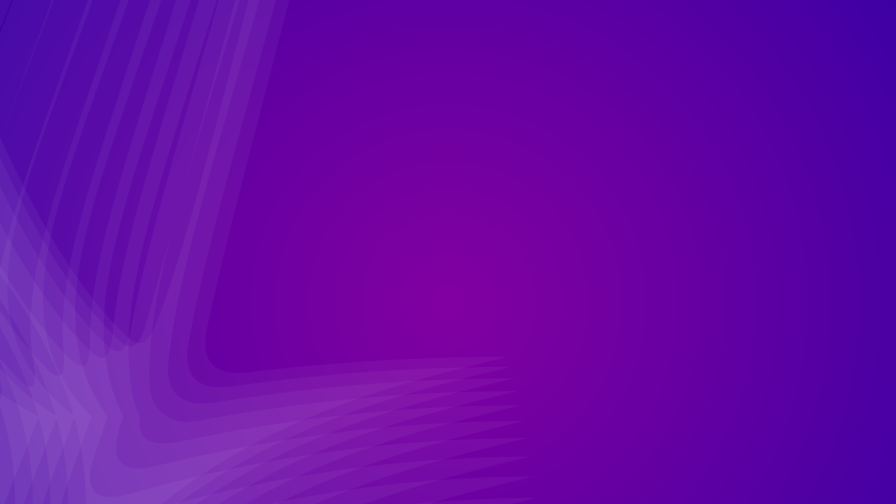
This background is drawn by a Shadertoy shader. Its source:

```glsl
// Violet radial glow with a fan of translucent ribbons bending around the lower left corner.

#define RIBBONS 11
#define RIBBON_ALPHA 0.044
#define RIBBON_WIDTH 0.081
#define CORNER_ROUND 0.10
#define FOLD_ROUND 0.04
#define GLOW_CENTER vec2(0.89, 0.40)
#define GLOW_RADIUS 1.09
#define GLOW_SOFTNESS 1.15
#define GLOW_COLOR vec3(0.505, 0.0, 0.63)
#define EDGE_COLOR vec3(0.235, 0.0, 0.645)
#define RIBBON_COLOR vec3(1.0, 0.98, 1.0)

float smoothMin(float a, float b, float k) {
    float h = max(k - abs(a - b), 0.0) / k;
    return min(a, b) - 0.25 * k * h * h;
}

float smoothMax(float a, float b, float k) {
    return -smoothMin(-a, -b, k);
}

// x of a slanted edge that leaves the top straight and bends late to end at foot
float slantedEdge(float y, float top, float slope, vec2 foot) {
    float h = clamp(y / foot.y, 0.0, 1.05);
    float bend = h * h * h * h * h;
    return top - slope * y + (foot.x - top + slope * foot.y) * bend;
}

// Negative inside ribbon i; p is in canvas heights, y runs down from the top
float ribbon(vec2 p, float i) {
    float top = 0.574 - 0.0231 * i - 0.0032 * i * i;
    float slope = 0.26 + 0.014 * i;

    // Blade that sweeps right and closes in a pointed tip
    vec2 tip = vec2(1.007 + 0.0062 * i, 0.708 + 0.0185 * i + 0.0014 * i * i);
    float u = (tip.x - p.x) / 0.58;
    float upper = tip.y + (0.039 + 0.0035 * i) * u * u;
    float lower = tip.y + 0.143 * u + 0.074 * u * u * u;

    // Outer side: slanted edge joined to the blade by a round corner
    vec2 outerFoot = vec2(0.385 - 0.0255 * i - 0.0012 * i * i, 0.787);
    float outer = p.x - slantedEdge(p.y, top, slope, outerFoot);
    float body = max(smoothMin(outer, upper - p.y, CORNER_ROUND), p.y - lower);

    // Inner side: a V-shaped opening with a round fold
    float foldX = 0.287 - 0.0116 * i - 0.0035 * i * i;
    vec2 fold = vec2(foldX, 0.697 + 0.53 * (0.287 - foldX));
    float inner = p.x - slantedEdge(p.y, top - RIBBON_WIDTH, slope, fold);
    float dx = p.x - fold.x;
    float left = min(dx, 0.0);
    float arm = (p.y - fold.y - 0.75 * dx + 2.55 * left * left) / 1.8;
    float opening = smoothMax(inner, arm, FOLD_ROUND);

    // Curved cut at the lower left, spread so that the corner stays lit
    float rise = (0.995 - p.y) / 0.463;
    float cut = 0.17 - 0.035 * i - 0.18 * rise * rise - p.x;

    return max(max(body, -opening), cut);
}

void mainImage(out vec4 fragColor, in vec2 fragCoord) {
    vec2 p = fragCoord / iResolution.y;

    // Radial glow
    float falloff = clamp(distance(p, GLOW_CENTER) / GLOW_RADIUS, 0.0, 1.0);
    vec3 color = mix(GLOW_COLOR, EDGE_COLOR, pow(falloff, GLOW_SOFTNESS));

    // Overlapping ribbons
    vec2 q = vec2(p.x, 1.0 - p.y);
    for (int n = 0; n < RIBBONS; n++) {
        float d = ribbon(q, float(n));
        float coverage = clamp(0.5 - d / max(fwidth(d), 1e-5), 0.0, 1.0);
        color = mix(color, RIBBON_COLOR, RIBBON_ALPHA * coverage);
    }

    fragColor = vec4(color, 1.0);
}
```
